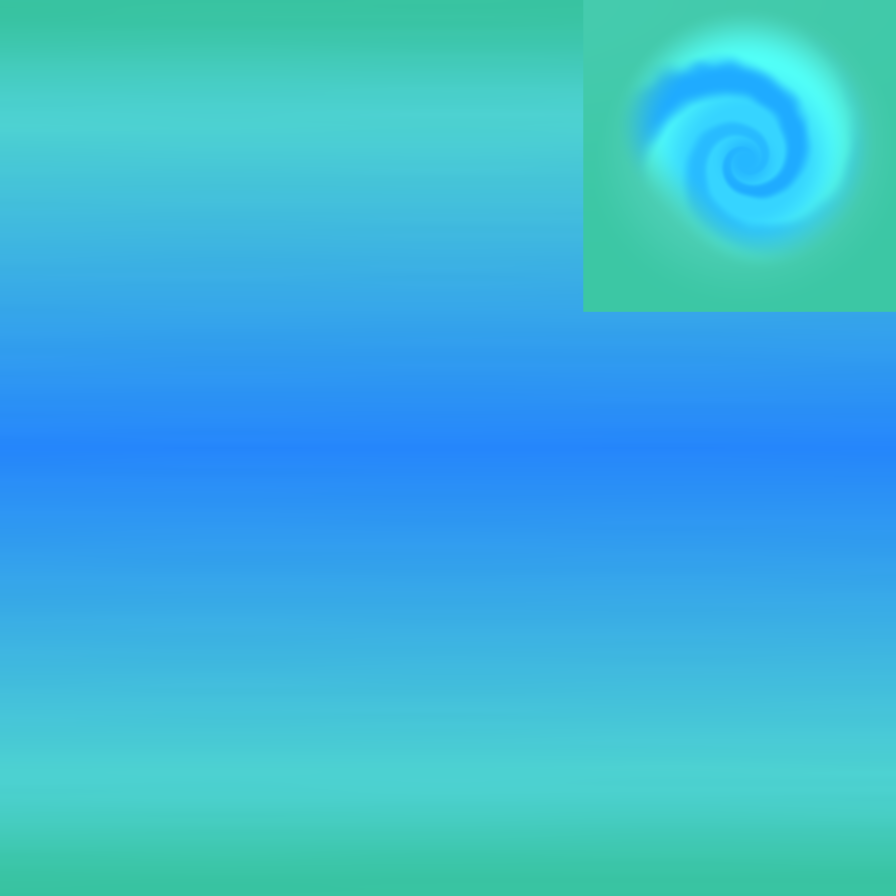
This background is drawn by a WebGL 2 fragment shader. Its source:

```glsl
#version 300 es
precision highp float;
// A mirrored vertical gradient from blue through aqua to green, with a square
// inset at the upper right. The inset holds a soft two-armed logarithmic
// spiral, faded by an uneven disc and stirred a little by value noise.

#define INSET_CORNER vec2(0.651, 0.652)
#define INSET_SIZE 0.349
#define AQUA_DISTANCE 0.36
#define SPIRAL_CENTER vec2(0.522, 0.483)
#define GLOW_CENTER vec2(0.515, 0.543)
#define ARM_RADIUS 0.183
#define ARM_ANGLE 0.61
#define ARM_TWIST 3.2
#define WARP 0.3
#define BAND_STRENGTH 0.008

uniform vec2 u_resolution;
out vec4 outColor;

const vec3 BLUE = vec3(0.145, 0.525, 0.985);
const vec3 AQUA = vec3(0.30, 0.82, 0.82);
const vec3 GREEN = vec3(0.22, 0.765, 0.63);
const vec3 ARM_BLUE = vec3(0.12, 0.67, 1.0);
const vec3 INNER_CYAN = vec3(0.21, 0.83, 1.0);
const vec3 OUTER_CYAN = vec3(0.32, 1.0, 0.97);
const vec3 MINT = vec3(0.30, 0.81, 0.71);

float hash(vec2 p) {
    p = fract(p * vec2(0.1031, 0.1137));
    p += dot(p, p.yx + 33.33);
    return fract((p.x + p.y) * p.x * 17.0);
}

float noise(vec2 p) {
    vec2 cell = floor(p);
    vec2 f = fract(p);
    f = f * f * (3.0 - 2.0 * f);
    float low = mix(hash(cell), hash(cell + vec2(1, 0)), f.x);
    float high = mix(hash(cell + vec2(0, 1)), hash(cell + vec2(1, 1)), f.x);
    return mix(low, high, f.y);
}

// Three colours mirrored about the middle, with faint horizontal bands
vec3 backdrop(vec2 uv) {
    float d = abs(uv.y - 0.5);
    vec3 color = mix(BLUE, AQUA, min(d / AQUA_DISTANCE, 1.0));
    color = mix(color, GREEN, smoothstep(AQUA_DISTANCE, 0.5, d));
    float band = noise(uv * vec2(4.0, 110.0)) - 0.5;
    return color + BAND_STRENGTH * band;
}

vec3 swirl(vec2 q) {
    // Green field, paler toward the upper left and around the disc
    vec2 g = q - GLOW_CENTER;
    float dist = length(g);
    float pale = 0.55 * smoothstep(0.2, 1.0, q.y) * (1.0 - 0.5 * q.x);
    pale = max(pale, 1.0 - smoothstep(0.28, 0.55, dist));
    vec3 field = mix(GREEN + 0.015, MINT, pale);

    // Spiral arms
    vec2 p = q - SPIRAL_CENTER;
    float r = max(length(p), 0.004);
    float stir = noise(q * 9.0) + 0.5 * noise(q * 19.0) - 0.75;
    float phase = atan(p.y, p.x) - ARM_ANGLE - ARM_TWIST * log(r / ARM_RADIUS);
    phase += WARP * stir;
    float arm = smoothstep(-0.45, 1.0, cos(2.0 * phase));
    arm *= 0.6 + 0.4 * smoothstep(-0.4, 0.9, cos(phase));
    arm = mix(0.7, arm, smoothstep(0.02, 0.11, r));
    vec3 cyan = mix(INNER_CYAN, OUTER_CYAN, smoothstep(0.16, 0.33, r));
    vec3 color = mix(cyan, ARM_BLUE, arm);

    // Soft disc, cut closer at the lower left
    float dent = max(dot(g / max(dist, 0.001), vec2(-0.7071)), 0.0);
    float edge = dist + 0.08 * pow(dent, 4.0);
    float cover = 1.0 - smoothstep(0.26, 0.43, edge);
    return mix(field, color, cover);
}

void main() {
    vec2 uv = gl_FragCoord.xy / u_resolution;
    vec2 q = (uv - INSET_CORNER) / INSET_SIZE;
    vec2 inside = clamp((uv - INSET_CORNER) * u_resolution + 0.5, 0.0, 1.0);
    vec3 color = mix(backdrop(uv), swirl(q), inside.x * inside.y);
    outColor = vec4(color, 1.0);
}
```
